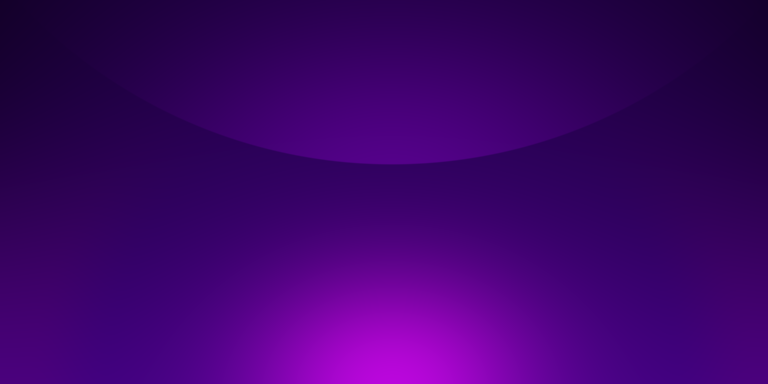
Write a Shadertoy shader that draws this background.

```glsl
#define BASE_LOW vec3(0.25, 0.005, 0.495)
#define BASE_HIGH vec3(0.125, 0.0, 0.27)
#define GLOW_COLOR vec3(0.48, 0.02, 0.37)
#define GLOW_SIZE vec2(0.37, 0.30)
#define DISC_COLOR vec3(0.14, 0.0, 0.165)
#define DISC_SIZE vec2(0.55, 0.36)
#define DISC_RADIUS 1.33
#define DISC_BOTTOM 0.572
#define AXIS_OFFSET 0.021
#define SIDE_TINT vec3(0.04, 0.0, -0.005)
#define CORNER_SHADE 0.38

// Elliptical bell falloff around the origin
float softGlow(vec2 offset, vec2 size) {
    vec2 q = offset / size;
    return exp(-dot(q, q));
}

void mainImage(out vec4 fragColor, in vec2 fragCoord) {
    float pixel = 1.0 / iResolution.y;
    vec2 p = vec2(fragCoord.x - 0.5 * iResolution.x, fragCoord.y) * pixel;
    p.x -= AXIS_OFFSET;

    // Vertical gradient, darkened toward the upper corners
    vec3 color = mix(BASE_LOW, BASE_HIGH, p.y);
    color *= 1.0 - CORNER_SHADE * p.x * p.x * smoothstep(0.0, 1.0, p.y);

    // Warm tint beyond a wide soft ring
    float ring = smoothstep(0.72, 0.95, length(p));
    color += SIDE_TINT * ring * (1.0 - smoothstep(0.1, 0.8, p.y));

    // Bright glow rising from the lower edge
    color += GLOW_COLOR * softGlow(p, GLOW_SIZE);

    // Large disc lit along its lower rim
    vec2 rim = p - vec2(0.0, DISC_BOTTOM);
    float edge = length(rim - vec2(0.0, DISC_RADIUS)) - DISC_RADIUS;
    float disc = 1.0 - smoothstep(-pixel, pixel, edge);
    color += DISC_COLOR * disc * softGlow(rim, DISC_SIZE);

    fragColor = vec4(clamp(color, 0.0, 1.0), 1.0);
}
```
